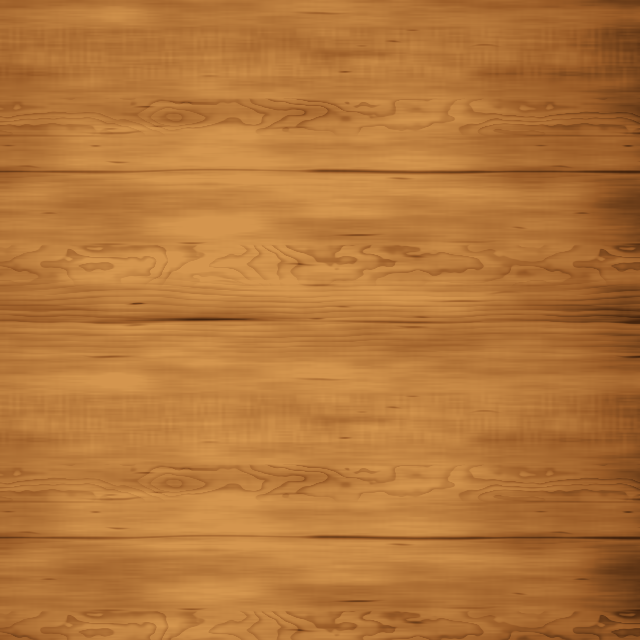
Give the GLSL for this texture, as a WebGL 2 fragment shader.

```glsl
#version 300 es
precision highp float;
// Tiling honey-brown wood boards with figured grain, seams, flecks and edge shading.

uniform vec2 u_resolution;
out vec4 outColor;

const vec2 TILE = vec2(0.832, 0.572);   // size of one repeat on the canvas
const float TILE_TOP = 0.733;           // height of the main seam
const float PLANKS = 5.0;               // boards in one repeat
const float GRAIN_LINES = 62.0;         // straight growth lines in one repeat
const int FLECKS = 38;
const float BASE_TONE = 0.91;
const float BLOTCH_DEPTH = 0.25;
const float FIGURE_DEPTH = 0.30;
const float LINE_DEPTH = 0.18;
const float SEAM_DEPTH = 0.62;
const float VIGNETTE = 1.10;
const vec2 LIGHT_CENTRE = vec2(0.40, 0.48);
const vec2 KNOT_A = vec2(0.33, 0.86);
const vec2 KNOT_B = vec2(0.59, 0.835);
const vec3 DARK = vec3(0.27, 0.14, 0.05);
const vec3 MIDDLE = vec3(0.60, 0.355, 0.15);
const vec3 LIGHT = vec3(0.83, 0.585, 0.305);

float hash(vec2 p) {
    vec3 q = fract(p.xyx * 0.1031);
    q += dot(q, q.yzx + 33.33);
    return fract((q.x + q.y) * q.z);
}

// Value noise that wraps once per tile; counts are whole cells per tile.
float noise(vec2 t, vec2 counts) {
    vec2 p = t * counts;
    vec2 cell = floor(p), f = p - cell;
    f = f * f * f * (f * (f * 6.0 - 15.0) + 10.0);
    vec2 a = mod(cell, counts), b = mod(cell + 1.0, counts);
    vec2 seed = counts * 1.7;
    float top = mix(hash(a + seed), hash(vec2(b.x, a.y) + seed), f.x);
    float bottom = mix(hash(vec2(a.x, b.y) + seed), hash(b + seed), f.x);
    return mix(top, bottom, f.y);
}

float signedNoise(vec2 t, vec2 counts) { return noise(t, counts) - 0.5; }

vec2 wrapped(vec2 d) { return fract(d + 0.5) - 0.5; }

float window(float v, float lo, float hi, float fadeIn, float fadeOut) {
    return smoothstep(lo, lo + fadeIn, v) * (1.0 - smoothstep(hi - fadeOut, hi, v));
}

// Growth ring: slow darkening that ends in a crisp edge.
float ring(float f) {
    float s = fract(f);
    return smoothstep(0.30, 0.90, s) * (1.0 - smoothstep(0.90, 1.0, s));
}

float knot(vec2 t, vec2 centre) {
    vec2 d = wrapped(t - centre) / vec2(0.055, 0.030);
    return exp(-dot(d, d));
}

// Arched figure in the upper halves of the second and fifth boards.
float figure(vec2 t) {
    vec2 p = t + vec2(0.04, 0.014) * signedNoise(t, vec2(13.0, 21.0));
    float f = 6.0 * noise(p, vec2(5.0, 11.0)) + 1.3 * noise(p, vec2(17.0, 28.0));
    f += 18.0 * t.y + 0.35 * noise(t, vec2(60.0, 70.0));
    f += 2.0 * knot(t, KNOT_A) + 2.4 * knot(t, KNOT_B);
    float area = window(t.y, 0.200, 0.325, 0.006, 0.055)
               + window(t.y, 0.800, 0.910, 0.006, 0.035);
    float line = ring(f);
    return area * mix(line, line * line * line, 0.6) * mix(0.35, 1.0, noise(t, vec2(7.0, 14.0)));
}

// Long parallel lines around the middle seam.
float straightGrain(vec2 t) {
    float bend = 0.034 * signedNoise(t, vec2(4.0, 7.0)) + 0.006 * signedNoise(t, vec2(14.0, 20.0));
    float area = window(t.y, 0.27, 0.54, 0.06, 0.09) + 0.4 * window(t.y, 0.0, 0.09, 0.01, 0.07);
    return area * ring((t.y + bend) * GRAIN_LINES) * mix(0.3, 1.0, noise(t, vec2(5.0, 30.0)));
}

float seam(vec2 t, float height, float halfWidth) {
    float wave = 0.009 * signedNoise(t, vec2(5.0, 1.0));
    float d = abs(wrapped(vec2(0.0, t.y - height + wave)).y);
    float wear = smoothstep(0.2, 0.75, noise(t + height, vec2(6.0, 1.0)));
    return (0.4 + 0.6 * wear) * (1.0 - smoothstep(0.0, halfWidth * (0.8 + 0.8 * wear), d));
}

// Short tapered dark splits scattered along the fibre.
float flecks(vec2 t) {
    float dark = 0.0;
    for (int i = 0; i < FLECKS; i++) {
        float id = float(i);
        vec2 centre = vec2(hash(vec2(id, 3.0)), hash(vec2(id, 17.0)));
        float size = hash(vec2(id, 41.0));
        vec2 d = wrapped(t - centre);
        d.y += 0.008 * signedNoise(t, vec2(22.0, 9.0));
        d /= vec2(mix(0.014, 0.075, size * size), mix(0.0035, 0.0055, size));
        dark += (1.0 - smoothstep(0.0, 1.0, length(d))) * mix(0.25, 0.7, hash(vec2(id, 59.0)));
    }
    return min(dark, 0.75);
}

void main() {
    vec2 uv = gl_FragCoord.xy / u_resolution;
    vec2 t = fract(vec2(uv.x, TILE_TOP - uv.y) / TILE);

    // Board tones, blended over a narrow joint
    float plank = floor(t.y * PLANKS);
    float before = hash(vec2(mod(plank + PLANKS - 1.0, PLANKS), 7.0));
    float joint = smoothstep(0.0, 0.04, fract(t.y * PLANKS));
    float tone = BASE_TONE + 0.10 * (mix(before, hash(vec2(plank, 7.0)), joint) - 0.5);

    // Blotches, fibres and cross rays
    tone += BLOTCH_DEPTH * (signedNoise(t, vec2(5.0, 12.0)) + 0.6 * signedNoise(t, vec2(13.0, 34.0)));
    tone += 0.13 * signedNoise(t, vec2(3.0, 44.0)) + 0.09 * signedNoise(t, vec2(6.0, 110.0));
    tone += 0.08 * signedNoise(t, vec2(28.0, 230.0));
    float rays = 0.25 + window(t.y, 0.60, 0.79, 0.03, 0.08);
    tone += 0.07 * rays * signedNoise(t, vec2(150.0, 26.0));

    // Grain and dark marks
    tone -= FIGURE_DEPTH * figure(t) + LINE_DEPTH * straightGrain(t);
    tone -= 0.14 * knot(t, KNOT_A) + 0.10 * knot(t, KNOT_B);
    tone -= SEAM_DEPTH * (seam(t, 0.0, 0.0055) + 0.7 * seam(t, 0.41, 0.0055));
    float reach = 1.0 - smoothstep(0.15, 0.45, abs(wrapped(vec2(t.x - 0.25, 0.0)).x));
    float shadow = window(t.y, 0.335, 0.412, 0.07, 0.006) * reach;
    tone -= shadow * (0.08 + 0.40 * noise(t, vec2(4.0, 75.0)));
    float split = exp(-pow(wrapped(vec2(t.x - 0.08, 0.0)).x / 0.11, 2.0));
    tone -= 0.5 * split * seam(t, 0.902, 0.006) + 0.62 * flecks(t);

    // Edge shading spans the whole canvas
    vec2 away = (uv - LIGHT_CENTRE) * vec2(1.0, 0.78);
    tone -= VIGNETTE * dot(away, away) + 0.12 * smoothstep(0.86, 1.0, uv.x);

    vec3 wood = mix(DARK, MIDDLE, clamp(tone / 0.45, 0.0, 1.0));
    wood = mix(wood, LIGHT, clamp((tone - 0.45) / 0.55, 0.0, 1.0));
    outColor = vec4(wood, 1.0);
}
```
